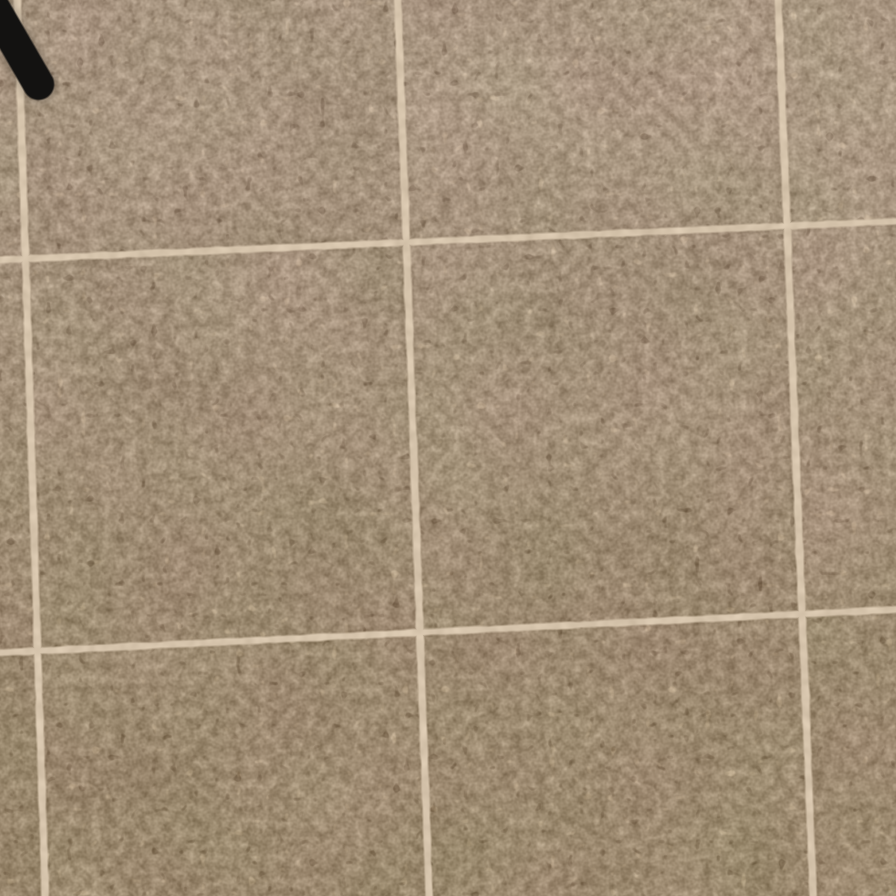
Reproduce this texture procedurally as a WebGL 2 fragment shader.

```glsl
#version 300 es
precision highp float;
// Speckled beige stone floor tiles with pale, slightly skewed grout and a dark rod tip in one corner.
uniform vec2 u_resolution;
out vec4 fragColor;

const vec3 STONE_LOW = vec3(0.605, 0.532, 0.430);
const vec3 STONE_HIGH = vec3(0.655, 0.582, 0.500);
const vec3 GROUT = vec3(0.840, 0.770, 0.675);
const vec3 ROD = vec3(0.075, 0.070, 0.065);
const float GROUT_HALF_WIDTH = 0.0042;

// Integer hash giving two values in 0..1
vec2 hash2(vec2 cell) {
  uvec2 q = uvec2(ivec2(cell)) * uvec2(1597u, 3812u) + 7919u;
  uint n = (q.x ^ (q.y * 2741u)) * 40503u;
  n = (n ^ (n >> 15)) * 73244475u;
  n ^= n >> 16;
  return vec2(n & 65535u, n >> 16) / 65535.0;
}

float cornerSlope(vec2 cell, vec2 offset) {
  float angle = 6.28318 * hash2(cell).x;
  return dot(vec2(cos(angle), sin(angle)), offset);
}

// Gradient noise, roughly -0.7..0.7
float gradientNoise(vec2 p) {
  vec2 i = floor(p), f = fract(p);
  vec2 w = f * f * f * (f * (f * 6.0 - 15.0) + 10.0);
  vec2 e = vec2(0.0, 1.0);
  float low = mix(cornerSlope(i, f), cornerSlope(i + e.yx, f - e.yx), w.x);
  float high = mix(cornerSlope(i + e.xy, f - e.xy), cornerSlope(i + e.yy, f - e.yy), w.x);
  return mix(low, high, w.y);
}

float fbm(vec2 p, int octaves) {
  float sum = 0.0, gain = 1.0;
  for (int k = 0; k < octaves; k++) {
    sum += gain * gradientNoise(p + float(k) * 17.3);
    p = mat2(1.6, 1.2, -1.2, 1.6) * p;
    gain *= 0.6;
  }
  return sum;
}

// Blobs where the noise rises above a threshold
float specks(vec2 p, float scale, float threshold) {
  return smoothstep(threshold, threshold + 0.22, gradientNoise(p * scale));
}

float capsuleDistance(vec2 p, vec2 a, vec2 b, float radius) {
  vec2 pa = p - a, ba = b - a;
  return length(pa - ba * clamp(dot(pa, ba) / dot(ba, ba), 0.0, 1.0)) - radius;
}

float coverage(float dist, float blur) {
  return 1.0 - smoothstep(-blur, blur, dist);
}

// Column and row coordinates of the skewed grid; joints lie on whole numbers
vec2 gridCoord(vec2 p, vec2 spacing) {
  float down = 1.0 - p.y;
  return vec2(p.x - 0.0195 - 0.031 * down, down - 0.290 + 0.043 * p.x) / spacing;
}

vec3 stoneColor(vec2 p, vec2 tile) {
  vec3 color = mix(STONE_LOW, STONE_HIGH, smoothstep(0.0, 1.0, p.y));
  vec2 shift = hash2(tile + 40.0) - 0.5;
  vec2 q = p + 3.0 + (tile + 2.0) * 1.37;
  // Cloudy patches and a faint warm to pink drift
  color += 0.030 * fbm(q * 6.0, 3) + 0.014 * shift.x;
  color += vec3(0.012, -0.004, 0.010) * gradientNoise(q * 9.0);
  // Fine grain
  color += 0.115 * fbm(q * 75.0, 3) + 0.065 * gradientNoise(q * 230.0);
  // Dark pits and pale chips
  color -= vec3(0.095, 0.098, 0.095) * specks(q + 5.0, 85.0, 0.32);
  color += vec3(0.085, 0.080, 0.070) * specks(q + 9.0, 75.0, 0.36);
  color += 0.050 * specks(q + 13.0, 28.0, 0.47);
  return color;
}

void main() {
  vec2 p = gl_FragCoord.xy / u_resolution;
  float pixel = 1.0 / min(u_resolution.x, u_resolution.y);

  // Tiles
  vec2 spacing = vec2(0.4245 + 0.004 * (1.0 - p.y), 0.4385 - 0.0052 * p.x);
  vec2 grid = gridCoord(p, spacing);
  vec3 color = stoneColor(p, floor(grid));

  // Grout with uneven edges
  vec2 jointDistance = abs(fract(grid + 0.5) - 0.5) * spacing;
  float wobble = 0.0010 * fbm(p * 38.0 + 4.0, 2);
  float edge = min(jointDistance.x, jointDistance.y + 0.0004) - GROUT_HALF_WIDTH + wobble;
  vec3 groutColor = GROUT + 0.055 * fbm(p * 60.0 + 20.0, 2);
  color -= 0.025 * coverage(edge - 0.003, 0.003);
  color = mix(color, groutColor, coverage(edge, max(pixel, 0.0018)));

  // Rod tip with a soft shadow
  float rod = capsuleDistance(p, vec2(-0.020, 1.015), vec2(0.043, 0.906), 0.0175);
  color *= 1.0 - 0.18 * coverage(rod - 0.003, 0.008);
  color = mix(color, ROD, coverage(rod, max(pixel, 0.0015)));

  fragColor = vec4(clamp(color, 0.0, 1.0), 1.0);
}
```
